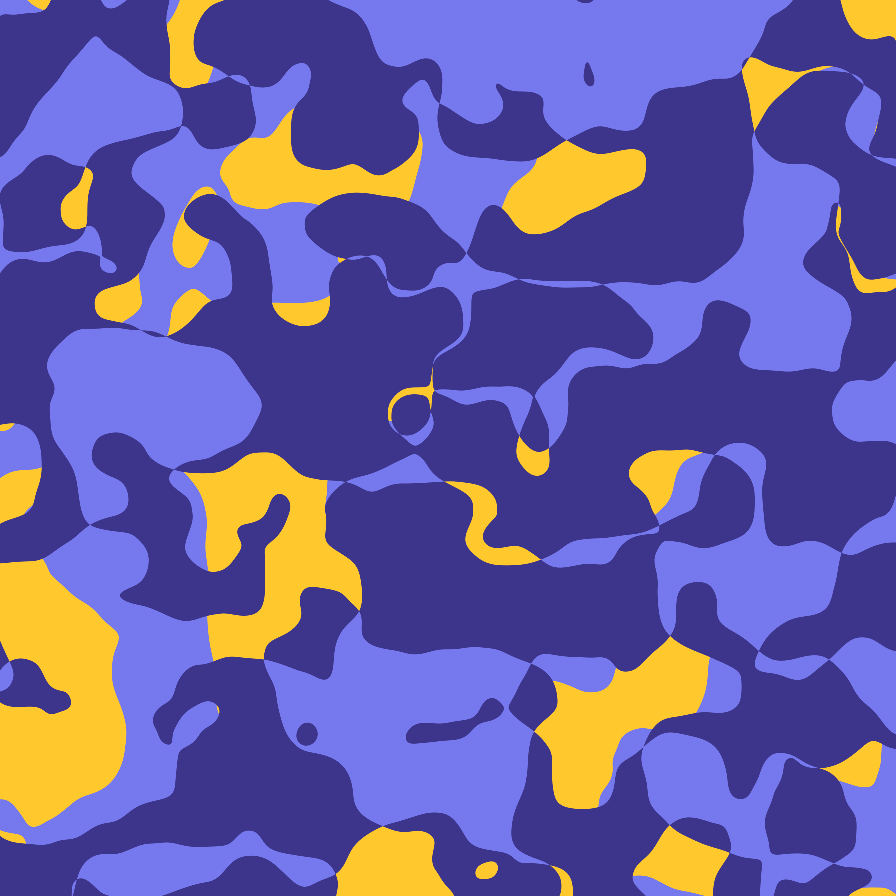
Write a Shadertoy shader that draws this background.

```glsl
// Flat, wavy islands in violet and yellow on indigo. Two related noise fields are
// cut at zero and combined by exclusive-or, so the islands pinch at crossings;
// a third field decides which of them turn yellow.

float hash(vec2 cell) {
    return fract(sin(dot(cell, vec2(127.1, 311.7))) * 43758.5453);
}

// Smooth value noise in -1..1
float valueNoise(vec2 p) {
    vec2 cell = floor(p);
    vec2 f = p - cell;
    vec2 w = f * f * f * (f * (f * 6.0 - 15.0) + 10.0);
    float low = mix(hash(cell), hash(cell + vec2(1, 0)), w.x);
    float high = mix(hash(cell + vec2(0, 1)), hash(cell + vec2(1, 1)), w.x);
    return 2.0 * mix(low, high, w.y) - 1.0;
}

// Broad shapes with a finer wobble on their outlines
float blobField(vec2 p, float seed) {
    vec2 shift = seed * vec2(17.3, 9.7);
    return valueNoise(p * 9.2 + shift) + 0.36 * valueNoise(p * 19.0 + shift + 41.6);
}

// Zero contour with a crisp edge, half a pixel wide
float inside(float field) {
    float slope = length(vec2(dFdx(field), dFdy(field)));
    return clamp(2.0 * field / max(slope, 1e-6) + 0.5, 0.0, 1.0);
}

void mainImage(out vec4 fragColor, in vec2 fragCoord) {
    vec2 p = (fragCoord - 0.5 * iResolution.xy) / min(iResolution.x, iResolution.y);

    // The two contours drift further apart away from the centre
    float spread = mix(0.2, 1.25, smoothstep(0.08, 0.45, length(p)));
    float base = blobField(p, 1.0);
    float drift = spread * blobField(p, 2.0);
    float first = inside(base + drift);
    float second = inside(base - drift);
    float accent = inside(blobField(p, 3.0) + 0.5 * base + 0.2);

    // Each side of the exclusive-or is one family of islands
    float onlyFirst = first * (1.0 - second);
    float onlySecond = second * (1.0 - first);

    vec3 indigo = vec3(0.24, 0.204, 0.545);
    vec3 violet = vec3(0.463, 0.471, 0.929);
    vec3 yellow = vec3(1.0, 0.79, 0.18);
    vec3 color = mix(indigo, violet, onlySecond);
    color = mix(color, mix(violet, yellow, accent), onlyFirst);
    fragColor = vec4(color, 1.0);
}
```
